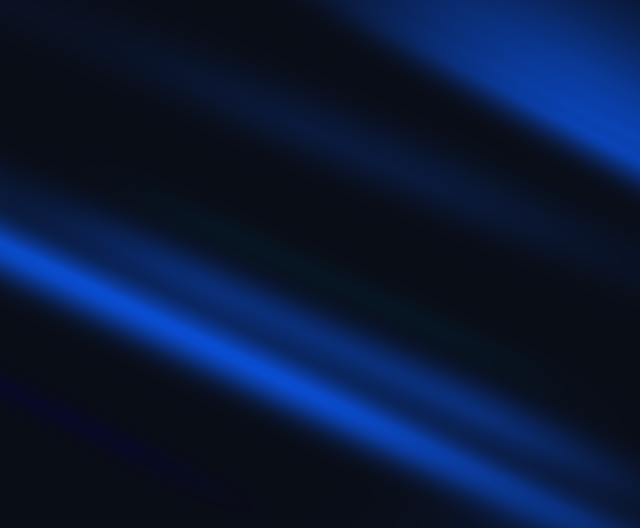
This background is drawn by a WebGL 2 fragment shader. Its source:

```glsl
#version 300 es
precision highp float;
// Soft diagonal beams of blue light falling to the right over near-black navy.
// Each beam is a sloped line with a Gaussian falloff of its own above and below;
// its strength varies along x, and stretched gradient noise adds a silky grain.
uniform vec2 u_resolution;
out vec4 fragColor;

const vec3 NIGHT = vec3(0.037, 0.050, 0.085);
const vec3 BLUE = vec3(0.003, 0.340, 1.000);
const vec3 TEAL = vec3(-0.010, 0.028, 0.045);
const vec3 INDIGO = vec3(-0.010, -0.010, 0.060);

vec2 hashGradient(vec2 cell) {
    float angle = 6.2832 * fract(sin(dot(cell, vec2(127.1, 311.7))) * 43758.5);
    return vec2(cos(angle), sin(angle));
}

float gradientNoise(vec2 p) {
    vec2 i = floor(p), f = fract(p);
    vec2 u = f * f * f * (f * (f * 6.0 - 15.0) + 10.0);
    vec2 e = vec2(0.0, 1.0);
    float a = dot(hashGradient(i), f);
    float b = dot(hashGradient(i + e.yx), f - e.yx);
    float c = dot(hashGradient(i + e.xy), f - e.xy);
    float d = dot(hashGradient(i + e.yy), f - e.yy);
    return mix(mix(a, b, u.x), mix(c, d, u.x), u.y);
}

// Line from (0, start) with the given fall; softness is (below, above).
float beam(vec2 p, float start, float fall, vec2 softness) {
    float d = p.y - (start - fall * p.x);
    float t = d / (d < 0.0 ? softness.x : softness.y);
    return exp(-0.5 * t * t);
}

// Strength that rises over one range of x and fades over another.
float envelope(float x, vec2 rise, vec2 fade) {
    return smoothstep(rise.x, rise.y, x) * (1.0 - smoothstep(fade.x, fade.y, x));
}

void main() {
    vec2 p = gl_FragCoord.xy / u_resolution.y;

    // Bright lower beam and its dimmer companion
    float mainPower = 0.72 * envelope(p.x, vec2(-1.2, 0.2), vec2(0.5, 1.6));
    float light = mainPower * beam(p, 0.533, 0.475, vec2(0.038, 0.035));
    float sidePower = 0.13 + 0.25 * smoothstep(0.0, 0.42, p.x);
    sidePower *= 1.0 - smoothstep(0.85, 1.4, p.x);
    light += sidePower * beam(p, 0.636, 0.460, vec2(0.037, 0.040));

    // Faint upper beam
    float upperPower = 0.05 + 0.10 * envelope(p.x, vec2(0.1, 0.65), vec2(0.75, 1.3));
    light += upperPower * beam(p, 1.000, 0.420, vec2(0.040, 0.048));

    // Wide sheet in the upper right with a crisp lower edge
    float sheetPower = 0.62 * smoothstep(0.40, 1.16, p.x);
    light += sheetPower * beam(p, 1.351, 0.535, vec2(0.037, 0.170));

    // Low haze beneath the end of the main beam
    vec2 haze = (p - vec2(1.02, -0.02)) / vec2(0.24, 0.10);
    light += 0.08 * exp(-dot(haze, haze));

    // Silky grain running along the beams
    vec2 along = vec2(p.x * 1.5, (p.y + 0.48 * p.x) * 45.0);
    light *= 1.0 + 0.06 * gradientNoise(along);

    // Thin tinted streaks
    float tealStreak = beam(p, 0.755, 0.455, vec2(0.025));
    tealStreak *= envelope(p.x, vec2(0.1, 0.45), vec2(0.8, 1.25));
    float indigoStreak = beam(p, 0.269, 0.480, vec2(0.020));
    indigoStreak *= 1.0 - smoothstep(0.2, 0.55, p.x);

    vec3 color = NIGHT + BLUE * light + TEAL * tealStreak + INDIGO * indigoStreak;
    fragColor = vec4(clamp(color, 0.0, 1.0), 1.0);
}
```
